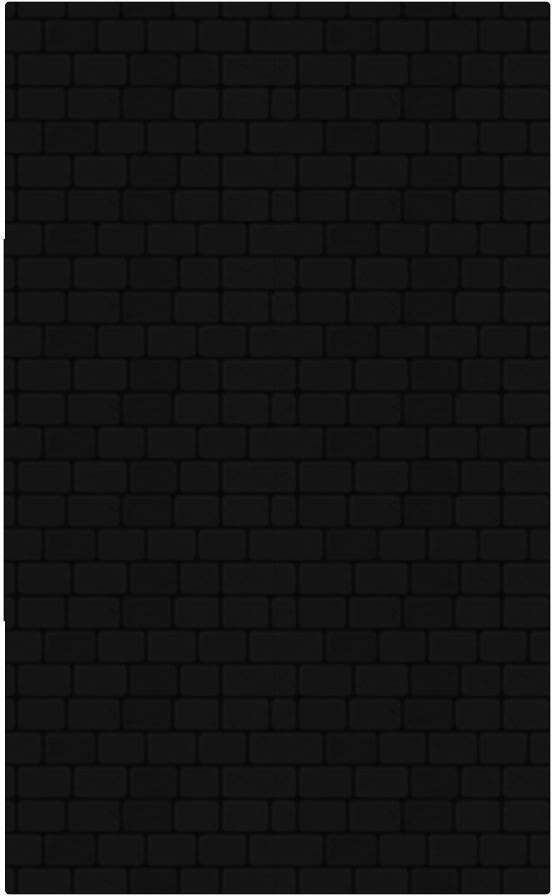
This texture is drawn by a Shadertoy shader. Its source:

```glsl
// A near-black brick wall on a panel with a thin white margin.
// Three courses of uneven bricks form a tile; each brick is a rounded box
// with a soft bevel, worn by cellular cracks and layered sines.

const float TILE_WIDTH = 0.3138;
const float ROW_HEIGHT = 0.03786;
const vec2 TILE_ORIGIN = vec2(-0.0078, 0.0208); // from the left, from the top
const float MORTAR_HALF = 0.0016;
const float BRICK_RADIUS = 0.0055;

const vec3 BRICK = vec3(0.079, 0.080, 0.080);
const vec3 MORTAR = vec3(0.046);
const vec3 MARGIN = vec3(1.0);

// Vertical joints of the three courses, as fractions of the tile width
const float JOINTS[18] = float[18](
    0.178, 0.369, 0.544, 0.726, 0.905, 0.178,
    0.083, 0.282, 0.481, 0.660, 0.809, 0.083,
    0.083, 0.261, 0.456, 0.639, 0.809, 0.985);

vec2 hash2(vec2 p) {
    vec2 q = vec2(dot(p, vec2(127.1, 311.7)), dot(p, vec2(269.5, 183.3)));
    return fract(sin(q) * 43758.5);
}

float roundedBox(vec2 p, vec2 halfSize, float radius) {
    vec2 q = abs(p) - halfSize + radius;
    return length(max(q, 0.0)) + min(max(q.x, q.y), 0.0) - radius;
}

// Gap between the two nearest cell points: zero along cell borders
float cellBorder(vec2 p) {
    vec2 cell = floor(p);
    float nearest = 8.0, second = 8.0;
    for (int y = -1; y <= 1; y++)
    for (int x = -1; x <= 1; x++) {
        vec2 c = cell + vec2(x, y);
        float d = length(c + hash2(c) - p);
        second = min(second, max(nearest, d));
        nearest = min(nearest, d);
    }
    return second - nearest;
}

float layeredSines(vec2 p) {
    float sum = 0.0, amp = 0.5;
    for (int i = 0; i < 4; i++) {
        sum += amp * sin(p.x + 1.7 * sin(p.y)) * sin(p.y * 1.3 + 0.8);
        p = mat2(1.6, 1.2, -1.2, 1.6) * p + 2.1;
        amp *= 0.55;
    }
    return sum;
}

// Distances to the joints left and right of x, and the brick's number
vec3 findBrick(float x, int course) {
    vec3 brick = vec3(2.0, 2.0, 0.0);
    for (int i = 0; i < 6; i++) {
        float joint = JOINTS[course * 6 + i];
        float fromLeft = fract(x - joint);
        if (fromLeft < brick.x) brick.xz = vec2(fromLeft, i);
        brick.y = min(brick.y, fract(joint - x));
    }
    return brick;
}

vec3 brickWall(vec2 p, float pixel) {
    float x = fract((p.x - TILE_ORIGIN.x) / TILE_WIDTH);
    float t = (1.0 - p.y - TILE_ORIGIN.y) / ROW_HEIGHT;
    float course = mod(floor(t), 3.0);
    vec3 brick = findBrick(x, int(course));

    // Bevelled brick shape
    vec2 size = vec2((brick.x + brick.y) * TILE_WIDTH, ROW_HEIGHT);
    vec2 local = vec2((brick.x - brick.y) * 0.5 * TILE_WIDTH, (0.5 - fract(t)) * ROW_HEIGHT);
    vec2 tilePos = vec2(x * TILE_WIDTH, (course + fract(t)) * ROW_HEIGHT);
    float wobble = 0.0005 * layeredSines(tilePos * 170.0);
    float d = roundedBox(local, size * 0.5 - MORTAR_HALF, BRICK_RADIUS) + wobble;
    float face = 1.0 - smoothstep(-0.0018, max(0.0012, pixel), d);
    float rim = exp(-pow((d + 0.0034) / 0.0013, 2.0));
    float light = 0.6 + 0.4 * clamp((local.y - 0.3 * local.x) / (0.4 * ROW_HEIGHT), -1.0, 1.0);

    // Tone: one dark brick per course, small changes in the others
    float darkBrick = course < 0.5 ? 0.0 : 2.0;
    float tone = 0.006 * (hash2(vec2(brick.z, course)).x - 0.4);
    if (abs(brick.z - darkBrick) < 0.5) tone = -0.009;

    // Wear: mottling and sparse cracks
    float mottling = layeredSines(tilePos * vec2(110.0, 190.0));
    float crack = 1.0 - smoothstep(0.0, 0.07, cellBorder(tilePos * 60.0 + 0.4 * mottling));
    crack *= smoothstep(0.05, 0.4, layeredSines(tilePos * 47.0 + 3.0));
    vec3 surface = BRICK + tone + 0.005 * mottling + 0.013 * rim * light - 0.012 * crack;
    vec3 joint = MORTAR - 0.016 * smoothstep(0.0008, 0.003, d);

    // Faint line where tiles meet
    float seam = 1.0 - smoothstep(0.0, 0.0016, min(x, 1.0 - x) * TILE_WIDTH);
    return mix(joint, surface, face) - 0.008 * seam;
}

void mainImage(out vec4 fragColor, in vec2 fragCoord) {
    float pixel = 1.0 / iResolution.y;
    vec2 p = fragCoord * pixel;
    float width = iResolution.x * pixel;

    // Panel, with its left side stepped out along the middle
    float step_ = step(0.307, p.y) * step(p.y, 0.733);
    vec2 low = vec2(mix(0.0056, 0.0040, step_), 0.0018);
    vec2 high = vec2(width - 0.0018, 0.9982);
    float panel = roundedBox(p - 0.5 * (low + high), 0.5 * (high - low), 0.005);

    vec3 wall = brickWall(p, pixel) * mix(1.0, 0.55, smoothstep(-0.0025, 0.0, panel));
    fragColor = vec4(mix(wall, MARGIN, smoothstep(-0.5, 0.5, panel / pixel)), 1.0);
}
```
